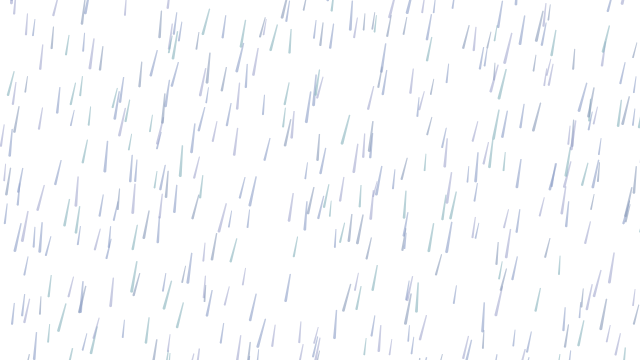
A Shadertoy shader for this pattern:

```glsl
// Slanted rain on white: translucent tapered streaks, thin at the top and
// round at the bottom. Each grid cell scatters a random number of streaks,
// and every pixel blends the streaks of its own and the neighbouring cells.

#define CELL_SIZE 0.125    // grid cell, in canvas heights
#define SLOTS 6            // most streaks per cell
#define PRESENCE 0.5       // chance that a slot holds a streak
#define MIN_LENGTH 0.041
#define MAX_LENGTH 0.083
#define MIN_RADIUS 0.0024  // bottom radius of the shortest streak
#define MAX_RADIUS 0.0041  // bottom radius of the longest streak
#define TAPER 0.52         // top radius relative to bottom radius
#define MIN_SLANT 0.06     // sideways shift per unit of height
#define MAX_SLANT 0.28
#define OPACITY 0.62

const vec3 PAPER = vec3(1.0);
const vec3 BLUE = vec3(0.55, 0.62, 0.78);
const vec3 LAVENDER = vec3(0.64, 0.66, 0.81);
const vec3 TEAL = vec3(0.53, 0.70, 0.74);
const vec3 SLATE = vec3(0.53, 0.60, 0.72);

float hash(vec2 p) {
    return fract(sin(dot(p, vec2(127.1, 311.7))) * 43758.5453);
}

vec3 inkColour(float pick) {
    if (pick < 0.36) return BLUE;
    if (pick < 0.60) return LAVENDER;
    if (pick < 0.80) return TEAL;
    return SLATE;
}

// x: distance to a tapered streak centred on the origin, y: height along it.
vec2 streak(vec2 p, vec2 span, float radius) {
    vec2 fromBottom = p + 0.5 * span;
    float along = clamp(dot(fromBottom, span) / dot(span, span), 0.0, 1.0);
    float localRadius = radius * mix(1.0, TAPER, along);
    return vec2(length(fromBottom - span * along) - localRadius, along);
}

void mainImage(out vec4 fragColor, in vec2 fragCoord) {
    vec2 uv = fragCoord / iResolution.y;
    float pixel = 1.0 / iResolution.y;
    vec2 home = floor(uv / CELL_SIZE);
    vec3 colour = PAPER;

    for (int y = -1; y <= 1; y++)
    for (int x = -1; x <= 1; x++)
    for (int slot = 0; slot < SLOTS; slot++) {
        vec2 cell = home + vec2(x, y);
        vec2 seed = cell + 17.3 * float(slot + 1);
        if (hash(seed) > PRESENCE) continue;

        // Position, size and slant of this streak
        vec2 centre = (cell + vec2(hash(seed + 3.17), hash(seed + 5.71))) * CELL_SIZE;
        float size = hash(seed + 7.93);
        float slant = mix(MIN_SLANT, MAX_SLANT, hash(seed + 9.37));
        vec2 span = mix(MIN_LENGTH, MAX_LENGTH, size) * normalize(vec2(slant, 1.0));
        float radius = mix(MIN_RADIUS, MAX_RADIUS, size);

        // Antialiased coverage, a little paler toward the top
        vec2 shape = streak(uv - centre, span, radius);
        float coverage = clamp(0.5 - shape.x / pixel, 0.0, 1.0);
        float alpha = OPACITY * mix(1.0, 0.88, shape.y) * coverage;
        colour = mix(colour, inkColour(hash(seed + 11.59)), alpha);
    }

    fragColor = vec4(colour, 1.0);
}
```
